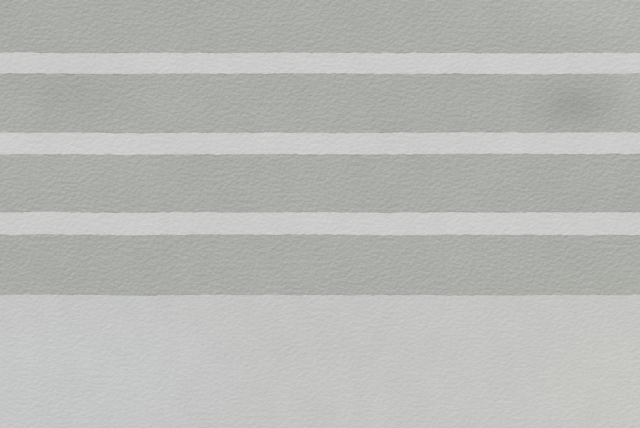
This texture is drawn by a WebGL 1 fragment shader. Its source:

```glsl
precision highp float;
uniform vec2 u_resolution;

vec2 randomGradient(vec2 cell) {
    vec2 q = fract(cell * vec2(0.1031, 0.1137));
    q += dot(q, q.yx + 33.33);
    float angle = 6.2832 * fract((q.x + q.y) * q.x * 17.31);
    return vec2(cos(angle), sin(angle));
}

float gradientNoise(vec2 p) {
    vec2 i = floor(p);
    vec2 f = fract(p);
    vec2 u = f * f * f * (f * (f * 6.0 - 15.0) + 10.0);
    float a = dot(randomGradient(i), f);
    float b = dot(randomGradient(i + vec2(1.0, 0.0)), f - vec2(1.0, 0.0));
    float c = dot(randomGradient(i + vec2(0.0, 1.0)), f - vec2(0.0, 1.0));
    float d = dot(randomGradient(i + 1.0), f - 1.0);
    return mix(mix(a, b, u.x), mix(c, d, u.x), u.y);
}

// Rough plaster surface, slightly stretched sideways
float plasterHeight(vec2 p) {
    return gradientNoise(p * vec2(85.0, 115.0))
         + 0.7 * gradientNoise(p * vec2(150.0, 190.0) + 37.0);
}

float cloudyStain(vec2 p) {
    float sum = 0.0;
    float weight = 0.5;
    for (int octave = 0; octave < 4; octave++) {
        sum += weight * gradientNoise(p);
        p = p * 2.1 + 13.7;
        weight *= 0.55;
    }
    return sum;
}

float softSpot(vec2 p, vec2 center, vec2 radius) {
    vec2 d = (p - center) / radius;
    return exp(-dot(d, d));
}

void main() {
    vec2 p = gl_FragCoord.xy / u_resolution.y;
    float blur = max(0.0018, 0.7 / u_resolution.y);

    // Hand-painted edges waver along their length
    float waver = 0.0022 * gradientNoise(vec2(p.x * 5.0, p.y * 4.0))
                + 0.0022 * gradientNoise(p * vec2(38.0, 30.0))
                + 0.0016 * gradientNoise(p * 120.0);
    float y = p.y + waver;

    // Three pale stripes above a pale base
    float row = clamp(floor((y - 0.4775) / 0.1873 + 0.5), 0.0, 2.0);
    float stripeDistance = abs(y - 0.4775 - 0.1873 * row) - (0.0263 - 0.001 * row);
    float baseDistance = y - 0.3105;
    float stripe = 1.0 - smoothstep(-blur, blur, stripeDistance);
    float base = 1.0 - smoothstep(-blur, blur, baseDistance);
    float pale = max(stripe, base);

    vec3 color = vec3(0.668, 0.676, 0.656);
    color = mix(color, vec3(0.797, 0.798, 0.795), stripe);
    color = mix(color, vec3(0.768, 0.772, 0.765), base);

    // Broken shadow where the paint layers meet
    float seam = min(abs(stripeDistance - 0.001), abs(baseDistance - 0.001));
    float broken = smoothstep(-0.15, 0.4, gradientNoise(p * vec2(24.0, 9.0) + 5.0));
    color -= 0.045 * broken * (1.0 - smoothstep(0.0, 0.003, seam));

    // Weathering and uneven light
    color += 0.022 * cloudyStain(p * vec2(3.0, 3.6) + 8.0);
    color += 0.018 * cloudyStain(p * vec2(22.0, 14.0));
    color -= 0.045 * softSpot(p, vec2(1.35, 0.755), vec2(0.09, 0.05)) * (1.0 - 0.6 * pale);
    color -= 0.018 * softSpot(p, vec2(0.16, 0.77), vec2(0.1, 0.07));
    color += 0.030 * softSpot(p, vec2(1.40, 0.98), vec2(0.16, 0.06));
    color += 0.022 * softSpot(p, vec2(1.50, 0.82), vec2(0.08, 0.12)) * (1.0 - pale);
    color += vec3(0.006, 0.008, 0.016) * softSpot(p, vec2(0.15, 0.12), vec2(0.3, 0.14));
    color += vec3(0.008, 0.007, -0.002) * softSpot(p, vec2(1.5, 0.1), vec2(0.35, 0.2));

    // Grain lit from above
    float relief = plasterHeight(p) - plasterHeight(p + vec2(-0.0012, 0.0028));
    color += relief * mix(0.052, 0.034, pale);

    gl_FragColor = vec4(color, 1.0);
}
```
